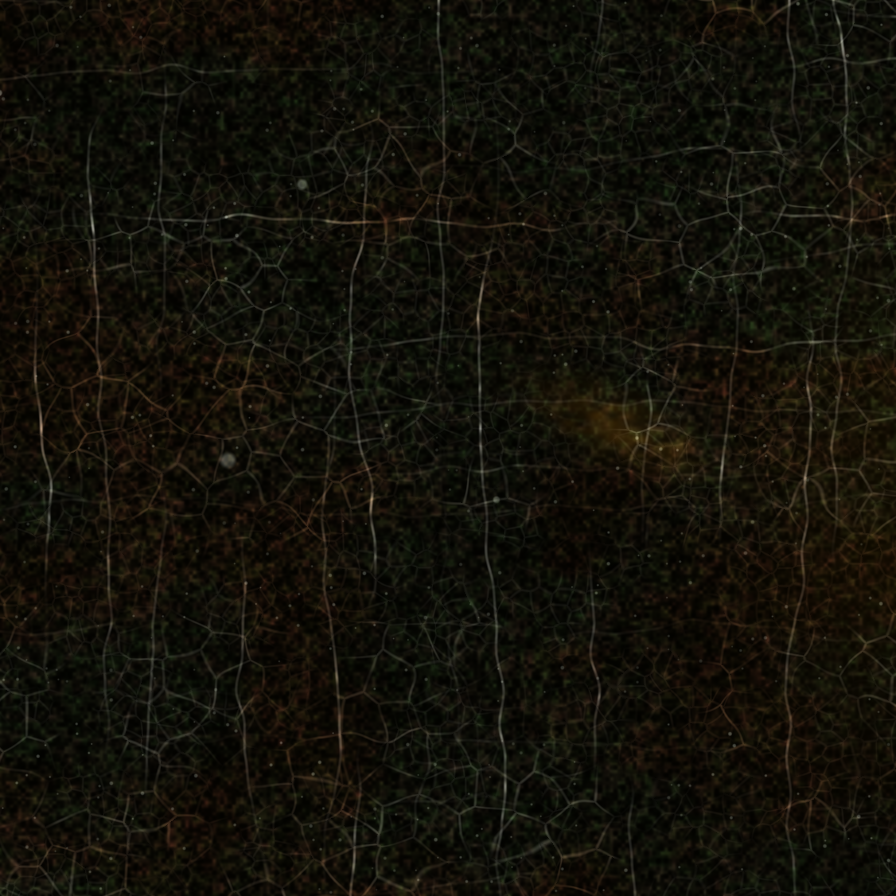
This texture is drawn by a WebGL 2 fragment shader. Its source:

```glsl
#version 300 es
precision highp float;
// Draws a dark, aged varnish surface with long broken cracks, fine crackle and pale flecks.

uniform vec2 u_resolution;
out vec4 fragColor;

float hash(vec2 p) {
    vec3 q = fract(p.xyx * 0.1031);
    q += dot(q, q.yzx + 33.33);
    return fract((q.x + q.y) * q.z);
}

vec2 hash2(vec2 p) {
    return vec2(hash(p + 17.3), hash(p + 71.9));
}

float noise(vec2 p) {
    vec2 cell = floor(p), f = fract(p);
    f = f * f * (3.0 - 2.0 * f);
    float low = mix(hash(cell), hash(cell + vec2(1, 0)), f.x);
    float high = mix(hash(cell + vec2(0, 1)), hash(cell + vec2(1, 1)), f.x);
    return mix(low, high, f.y);
}

float fbm(vec2 p) {
    float sum = 0.0, gain = 0.53;
    for (int i = 0; i < 4; i++) {
        sum += gain * noise(p);
        p = p * 2.03 + 19.1;
        gain *= 0.5;
    }
    return sum;
}

float softLine(float dist, float width, float pixel) {
    return 1.0 - smoothstep(0.0, max(width, 1.4 * pixel), abs(dist));
}

// Distance to the border between the two nearest scattered cell centres
float cellBorder(vec2 p) {
    vec2 cell = floor(p), f = fract(p);
    vec2 nearest = vec2(8.0), second = vec2(8.0);
    for (int y = -1; y <= 1; y++) {
        for (int x = -1; x <= 1; x++) {
            vec2 offset = vec2(x, y);
            vec2 r = offset + 0.1 + 0.8 * hash2(cell + offset) - f;
            if (dot(r, r) < dot(nearest, nearest)) {
                second = nearest;
                nearest = r;
            } else if (dot(r, r) < dot(second, second)) {
                second = r;
            }
        }
    }
    return 0.5 * (dot(second, second) - dot(nearest, nearest)) / max(length(second - nearest), 0.01);
}

// Long wandering cracks along y, fading in and out over their length
float longCracks(vec2 p, float count, float seed, float threshold, float pixel) {
    float column = floor(p.x * count), total = 0.0;
    for (int k = -1; k <= 1; k++) {
        float id = column + float(k) + seed;
        float centre = (column + float(k) + 0.15 + 0.7 * hash(vec2(id, seed))) / count;
        centre += 0.035 * (noise(vec2(p.y * 5.0, id * 7.0)) - 0.5);
        centre += 0.010 * (noise(vec2(p.y * 26.0, id * 3.0)) - 0.5);
        float presence = 0.7 * noise(vec2(p.y * 4.0, id * 5.0)) + 0.3 * hash(vec2(id, 4.0));
        float flare = noise(vec2(p.y * 9.0, id * 11.0)) * noise(vec2(p.y * 90.0, id));
        float strength = smoothstep(threshold, threshold + 0.3, presence) * (0.35 + 1.6 * flare * flare);
        total = max(total, strength * softLine(p.x - centre, 0.0028, pixel));
    }
    return total;
}

float flecks(vec2 p, float count, float chance, float radius, float pixel) {
    vec2 cell = floor(p * count);
    vec2 centre = (cell + 0.25 + 0.5 * hash2(cell)) / count;
    float size = radius * (0.5 + hash(cell + 5.7));
    float dist = length(p - centre) - size;
    float edge = max(pixel, 0.4 * size);
    return step(hash(cell + 2.1), chance) * (1.0 - smoothstep(-edge, edge, dist));
}

void main() {
    float side = min(u_resolution.x, u_resolution.y);
    vec2 p = gl_FragCoord.xy / side;
    float pixel = 1.0 / side;

    // Broad stains: rust, an ochre smear and a brown veil on the right
    float rust = smoothstep(0.42, 0.72, fbm(p * vec2(6.0, 9.0) + 3.0));
    vec2 smear = mat2(0.92, 0.39, -0.39, 0.92) * (p - vec2(0.69, 0.525));
    float ochre = exp(-dot(smear * vec2(11.0, 32.0), smear * vec2(11.0, 32.0)));
    ochre *= 0.4 + 0.9 * noise(p * vec2(60.0, 110.0));
    float veil = smoothstep(0.76, 1.0, p.x) * exp(-pow((p.y - 0.45) * 3.6, 2.0));

    // Mottled grain with slight colour drift
    float grain = 0.55 * noise(p * 230.0) + 0.45 * noise(p * 125.0 + 40.0);
    float depth = 0.65 + 0.7 * fbm(p * 5.0 + 12.0);
    float light = 0.008 + 0.17 * pow(grain, 2.2) * depth;
    vec3 tint = mix(vec3(0.92, 1.0, 0.60), vec3(1.35, 0.92, 0.48), rust);
    tint += 0.45 * (noise(p * 105.0 + 80.0) - 0.5) * vec3(1.0, -0.6, 0.3);
    vec3 color = light * tint;
    color += ochre * vec3(0.17, 0.105, 0.015) + veil * vec3(0.045, 0.028, 0.0);

    // Crackle networks at two sizes
    vec2 warped = p + 0.014 * (vec2(noise(p * 28.0), noise(p * 28.0 + 50.0)) - 0.5);
    float coarse = softLine(cellBorder(warped * vec2(21.0, 23.0)) / 22.0, 0.0026, pixel);
    coarse *= smoothstep(0.38, 0.68, fbm(p * 11.0 + 31.0)) * (0.4 + 0.8 * noise(p * 70.0));
    float fine = softLine(cellBorder(warped * 52.0 + 9.0) / 52.0, 0.0024, pixel);
    fine *= smoothstep(0.3, 0.7, noise(p * 24.0 + 7.0));

    // Dominant upright cracks, fainter level ones mainly in the upper part
    float upright = longCracks(p, 13.0, 23.0, 0.36, pixel);
    float level = longCracks(p.yx, 15.0, 61.0, 0.40, pixel) * mix(0.25, 0.75, smoothstep(0.4, 0.65, p.y));
    vec3 crackTint = mix(vec3(0.92, 0.93, 0.86), vec3(1.0, 0.62, 0.34), 0.75 * rust);
    color += crackTint * (0.17 * coarse + 0.06 * fine + 0.30 * level);
    color += mix(crackTint, vec3(0.95), 0.5) * 0.42 * upright;

    // Tiny pale specks and a few larger chips
    float specks = flecks(p, 85.0, 0.07, 0.0013, pixel) * (0.4 + 0.6 * noise(p * 12.0));
    float chips = flecks(p + 0.03, 9.0, 0.04, 0.006, pixel) * (0.5 + 0.5 * noise(p * 160.0));
    color += vec3(0.82, 0.86, 0.80) * (0.30 * specks + 0.38 * chips);

    fragColor = vec4(clamp(color - vec3(0.0, 0.0, 0.006), 0.0, 1.0), 1.0);
}
```
